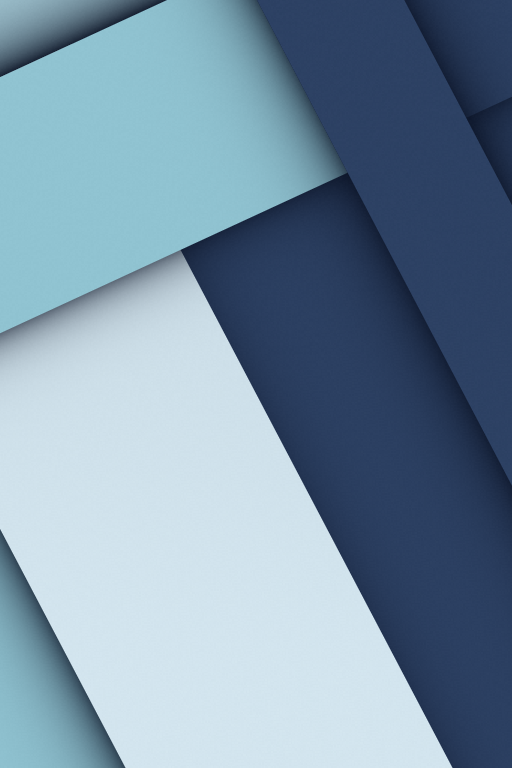
Reproduce this background procedurally as a Shadertoy shader.

```glsl
#define DIAGONAL_SLOPE 0.525
#define CROSS_SLOPE 0.462
#define GRAIN 0.010
#define PALE vec3(0.825, 0.896, 0.934)
#define TEAL vec3(0.565, 0.765, 0.820)
#define NAVY vec3(0.175, 0.255, 0.390)
#define SHADOW vec3(0.035, 0.065, 0.135)

// Signed distance to a steep edge, positive to its right
float diagonalEdge(vec2 p, float offset) {
    return (p.x - DIAGONAL_SLOPE * p.y - offset) / length(vec2(1.0, DIAGONAL_SLOPE));
}

// Signed distance to a shallow edge, positive below it
float crossEdge(vec2 p, float offset) {
    return (p.y + CROSS_SLOPE * p.x - offset) / length(vec2(1.0, CROSS_SLOPE));
}

// Antialiased coverage of the positive side
float cover(float d) {
    return clamp(d * iResolution.y + 0.5, 0.0, 1.0);
}

// Soft shadow falling away from an edge
vec3 shade(vec3 color, float d, float strength, float width) {
    return mix(color, SHADOW, strength * exp(-max(d, 0.0) / width));
}

float hash(vec2 p) {
    return fract(sin(dot(p, vec2(127.1, 311.7))) * 43758.5);
}

void mainImage(out vec4 fragColor, in vec2 fragCoord) {
    // Height is one unit, measured down from the top
    vec2 p = vec2(fragCoord.x, iResolution.y - fragCoord.y) / iResolution.y;

    float paleLeft = diagonalEdge(p, -0.3615);
    float paleRight = diagonalEdge(p, 0.0643);
    float beamLeft = diagonalEdge(p, 0.3346);
    float beamRight = diagonalEdge(p, 0.5264);
    float crossTop = crossEdge(p, 0.1005);
    float crossBottom = crossEdge(p, 0.4340);

    // Lower panels
    vec3 color = shade(TEAL, -paleLeft, 0.72, 0.035);
    vec3 pale = PALE - 0.02 * smoothstep(0.9, 0.4, p.y);
    color = mix(color, pale, cover(paleLeft));
    vec3 navy = shade(NAVY, paleRight, 0.30, 0.035);
    color = mix(color, navy, cover(paleRight));
    color = shade(color, crossBottom, 0.58, 0.026);

    // Upper corner, sunk behind the cross band
    vec3 corner = shade(mix(TEAL, PALE, 0.4), -crossTop, 0.92, 0.043);
    color = mix(color, corner, cover(-crossTop));

    // Cross band, teal before the beam and navy after it
    vec3 band = mix(TEAL, NAVY, cover(beamLeft));
    color = mix(color, band, cover(crossTop) * cover(-crossBottom));

    // Diagonal beam on top, with a shadow on either side
    float outside = max(-beamLeft, beamRight);
    color = shade(color, outside, 0.72, 0.036);
    color = mix(color, NAVY, cover(-outside));

    // Fine paper grain
    color += GRAIN * (hash(floor(p * 512.0)) - 0.5);
    fragColor = vec4(color, 1.0);
}
```
